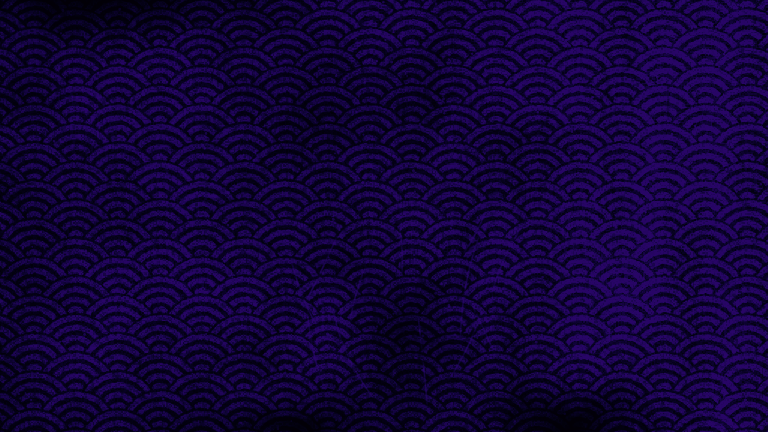
Write a Shadertoy shader that draws this pattern.

```glsl
// Worn violet wave-scale pattern: overlapping concentric arcs under grain, stains and scratches.

const float RADIUS = 0.0972;     // scale radius, in canvas heights
const float ROW_STEP = 0.0442;   // height between staggered rows
const vec2 ORIGIN = vec2(0.0787, 0.4884);
const float RING_PERIOD = 0.235; // ring spacing, in scale radii
const float RING_SHARE = 0.55;   // lit part of each ring period

float hash(vec2 p) {
    return fract(sin(dot(p, vec2(127.1, 311.7))) * 43758.545);
}

float valueNoise(vec2 p) {
    vec2 cell = floor(p), f = fract(p);
    f = f * f * (3.0 - 2.0 * f);
    float low = mix(hash(cell), hash(cell + vec2(1, 0)), f.x);
    float high = mix(hash(cell + vec2(0, 1)), hash(cell + vec2(1, 1)), f.x);
    return mix(low, high, f.y);
}

float fbm(vec2 p) {
    float sum = 0.0, weight = 0.5;
    for (int i = 0; i < 4; i++) {
        sum += weight * valueNoise(p);
        p = p * 2.03 + 17.0;
        weight *= 0.5;
    }
    return sum / 0.9375;
}

// Concentric bands inside one scale; r and blur are in scale radii.
float rings(float r, float blur) {
    float phase = (0.94 - r) / RING_PERIOD;
    float d = abs(fract(phase + 0.5 - 0.5 * RING_SHARE) - 0.5);
    float soft = blur / RING_PERIOD;
    return 1.0 - smoothstep(-soft, soft, d - 0.5 * RING_SHARE);
}

// Lower rows lie over the rows above them.
float waveScales(vec2 p, float blur) {
    float firstRow = floor((p.y - RADIUS - ORIGIN.y) / ROW_STEP);
    float ink = 0.0;
    for (int k = 4; k >= 0; k--) {
        float row = firstRow + float(k);
        float x = p.x - ORIGIN.x - mod(row, 2.0) * RADIUS;
        x = mod(x + RADIUS, 2.0 * RADIUS) - RADIUS;
        float r = length(vec2(x, p.y - ORIGIN.y - row * ROW_STEP)) / RADIUS;
        float cover = 1.0 - smoothstep(1.0 - blur, 1.0 + blur, r);
        ink = mix(ink, rings(r, blur), cover);
    }
    return ink;
}

// Soft elliptical stain, 1 at its centre.
float stain(vec2 p, vec2 centre, vec2 size) {
    vec2 q = (p - centre) / size;
    return exp(-dot(q, q));
}

// Thin bent scratches gathered right of the centre.
float scratches(vec2 p, float pixel) {
    float sum = 0.0;
    for (int i = 0; i < 12; i++) {
        float id = float(i);
        vec2 centre = vec2(0.7 + 0.55 * hash(vec2(id, 3.0)), 0.08 + 0.4 * hash(vec2(id, 7.0)));
        float angle = 1.2 * (hash(vec2(id, 11.0)) - 0.5);
        vec2 q = mat2(cos(angle), sin(angle), -sin(angle), cos(angle)) * (p - centre);
        float bend = 2.5 * (hash(vec2(id, 13.0)) - 0.5);
        float halfLength = 0.05 + 0.1 * hash(vec2(id, 17.0));
        float line = 1.0 - smoothstep(0.0, 0.0012 + pixel, abs(q.x - bend * q.y * q.y));
        float fade = 1.0 - smoothstep(0.5 * halfLength, halfLength, abs(q.y));
        sum += line * fade * valueNoise(q * 90.0 + id);
    }
    return sum;
}

// Sparse bright dust, one candidate per cell.
float dust(vec2 p, float pixel) {
    vec2 q = p * 60.0, cell = floor(q);
    vec2 spot = 0.25 + 0.5 * vec2(hash(cell + 5.0), hash(cell + 9.0));
    float size = 0.04 + 0.09 * hash(cell + 21.0);
    float dotMask = 1.0 - smoothstep(size, size + 60.0 * pixel, length(fract(q) - spot));
    return dotMask * step(0.94, hash(cell + 33.0));
}

// Uneven light: bright right side, vertical streaks, glowing and dark blotches.
float wornLight(vec2 p, float aspect) {
    float x = p.x / aspect;
    float light = 0.58 + 0.28 * smoothstep(0.6, 0.95, x) + 0.7 * (fbm(p * 5.0 + 4.0) - 0.5);
    light += 0.7 * (fbm(p * vec2(20.0, 1.8)) - 0.5) * smoothstep(0.35, 0.9, x);
    light += 0.3 * stain(p, vec2(1.45, 0.35), vec2(0.12, 0.12));
    light += 0.22 * stain(p, vec2(0.46, 0.26), vec2(0.14, 0.12));
    light += 0.18 * stain(p, vec2(0.95, 0.93), vec2(0.25, 0.14));
    float ragged = 0.1 * (fbm(p * 9.0) - 0.5);
    light *= 1.0 - stain(p + ragged, vec2(0.2, 1.01), vec2(0.34, 0.08));
    light *= 1.0 - 0.97 * stain(p + ragged, vec2(1.33, 0.01), vec2(0.15, 0.08));
    light *= 1.0 - 0.9 * stain(p + ragged, vec2(0.68, 0.0), vec2(0.17, 0.06));
    light *= 1.0 - 0.65 * stain(p + ragged, vec2(0.95, 0.2), vec2(0.14, 0.16));
    light *= 1.0 - 0.35 * stain(p + ragged, vec2(0.72, 0.66), vec2(0.16, 0.2));
    return max(light, 0.0);
}

void mainImage(out vec4 fragColor, in vec2 fragCoord) {
    vec2 p = fragCoord / iResolution.y;
    float pixel = 1.0 / iResolution.y;
    float light = wornLight(p, iResolution.x / iResolution.y);
    float grain = hash(floor(p * 288.0)) - 0.5;
    // Ragged, partly rubbed-off print
    vec2 fray = vec2(valueNoise(p * 150.0), valueNoise(p * 150.0 + 40.0)) - 0.5;
    float ink = waveScales(p + 0.003 * fray, 0.9 * pixel / RADIUS);
    ink *= 1.0 - 0.5 * smoothstep(0.5, 0.8, fbm(p * 75.0 + 9.0));
    float tone = light * mix(0.13, 1.12, ink) * (1.0 + 0.9 * grain);
    tone += light * light * (0.05 + 0.25 * fbm(p * 70.0) + 0.25 * grain);
    tone += 0.6 * scratches(p, pixel) + 0.6 * dust(p, pixel) * (0.2 + light);
    tone = max(tone, 0.0);
    tone = 1.45 * tone / (1.0 + 0.45 * tone * tone);
    vec3 night = vec3(0.006, 0.0, 0.025), violet = vec3(0.15, 0.022, 0.39);
    fragColor = vec4(night + 0.9 * violet * pow(vec3(tone), vec3(1.5, 0.8, 1.0)), 1.0);
}
```
